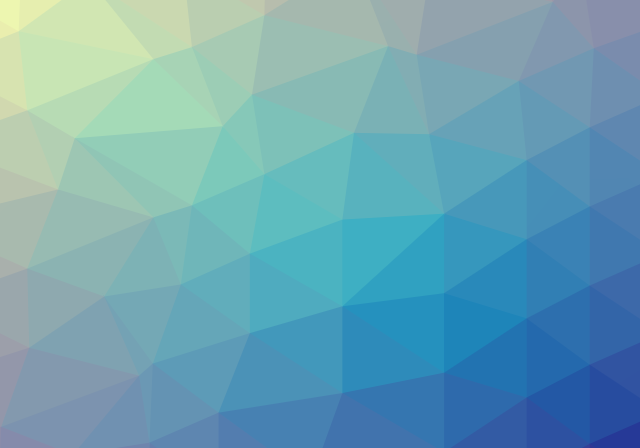
Reproduce this background procedurally as a WebGL 1 fragment shader.

```glsl
precision highp float;

uniform vec2 u_resolution;

const float PI = 3.14159265;
const float ASPECT = 1.43;

// Slanted lattice of facet corners, in canvas heights
const vec2 ORIGIN = vec2(0.595, 0.610);
const vec2 STEP_I = vec2(0.184, 0.0706);
const vec2 STEP_J = vec2(0.0, -0.1766);

float ramp(float start, float end, float x) {
    return clamp((x - start) / (end - start), 0.0, 1.0);
}

float bump(float x, float center, float sharpness) {
    float d = x - center;
    return exp(-sharpness * d * d);
}

// Waves and local bumps that make the lattice irregular
vec2 cornerOffset(vec2 id) {
    float leftColumn = bump(id.x, -2.0, 3.0);
    float lowerLeft = step(1.5, id.y) * step(2.5, id.y - id.x);
    float x = 0.037 * sin(1.3 * (id.x - 1.3)) * step(0.5, id.y)
            + bump(id.y, -1.0, 2.0) * (0.028 - 0.06 * cos(PI * id.x))
            + leftColumn * (0.046 + 0.074 * cos(PI * id.y))
            - 0.07 * lowerLeft;
    float y = 0.046 * leftColumn
            - 0.052 * bump(id.x, 2.0, 3.0)
            - 0.017 * bump(id.x, 1.0, 3.0) * (id.y - 1.5);
    return vec2(x, y);
}

vec2 corner(vec2 id) {
    return ORIGIN + id.x * STEP_I + id.y * STEP_J + cornerOffset(id);
}

vec2 latticeCell(vec2 p) {
    vec2 q = p - ORIGIN;
    float i = q.x / STEP_I.x;
    return floor(vec2(i, (q.y - i * STEP_I.y) / STEP_J.y));
}

// Diagonal gradient from pale yellow to deep blue, with mauve side corners
vec3 gradient(vec2 p) {
    vec2 uv = vec2(p.x / ASPECT, 1.0 - p.y);
    float t = 0.5 * (uv.x + uv.y);
    vec3 color = vec3(0.93, 0.97, 0.69);
    color = mix(color, vec3(0.78, 0.91, 0.71), ramp(0.0, 0.13, t));
    color = mix(color, vec3(0.50, 0.80, 0.73), ramp(0.13, 0.35, t));
    color = mix(color, vec3(0.25, 0.71, 0.77), ramp(0.35, 0.55, t));
    color = mix(color, vec3(0.11, 0.57, 0.75), ramp(0.55, 0.69, t));
    color = mix(color, vec3(0.13, 0.37, 0.66), ramp(0.69, 0.87, t));
    color = mix(color, vec3(0.15, 0.20, 0.58), ramp(0.87, 1.02, t));
    vec3 mauve = vec3(0.78, 0.37, 0.57);
    return mix(color, mauve, 0.5 * min(abs(uv.x - uv.y), 1.0));
}

float cross2(vec2 a, vec2 b) {
    return a.x * b.y - a.y * b.x;
}

float edgeDistance(vec2 p, vec2 a, vec2 b) {
    return cross2(b - a, p - a) / length(b - a);
}

// Facet color weighted by its antialiased coverage
vec4 facet(vec2 p, vec2 a, vec2 b, vec2 c, float pixel) {
    float winding = sign(cross2(b - a, c - a));
    float inside = min(winding * edgeDistance(p, a, b),
                   min(winding * edgeDistance(p, b, c),
                       winding * edgeDistance(p, c, a)));
    float coverage = clamp(inside / pixel + 0.5, 0.0, 1.0);
    return vec4(gradient((a + b + c) / 3.0), 1.0) * coverage;
}

// Two facets per cell; the central cell is split the other way
vec4 cellFacets(vec2 p, vec2 id, float pixel) {
    vec2 a = corner(id);
    vec2 b = corner(id + vec2(1.0, 0.0));
    vec2 c = corner(id + vec2(1.0, 1.0));
    vec2 d = corner(id + vec2(0.0, 1.0));
    if (distance(id, vec2(1.0)) < 0.5) {
        return facet(p, a, b, d, pixel) + facet(p, b, c, d, pixel);
    }
    return facet(p, a, b, c, pixel) + facet(p, a, c, d, pixel);
}

void main() {
    vec2 p = gl_FragCoord.xy / u_resolution * vec2(ASPECT, 1.0);
    float pixel = 1.0 / u_resolution.y;
    vec2 home = latticeCell(p);

    // Blend the facets of the surrounding cells
    vec4 total = vec4(gradient(p), 1.0) * 0.001;
    for (int j = -1; j <= 1; j++) {
        for (int i = -1; i <= 1; i++) {
            total += cellFacets(p, home + vec2(float(i), float(j)), pixel);
        }
    }
    gl_FragColor = vec4(total.rgb / total.a, 1.0);
}
```
